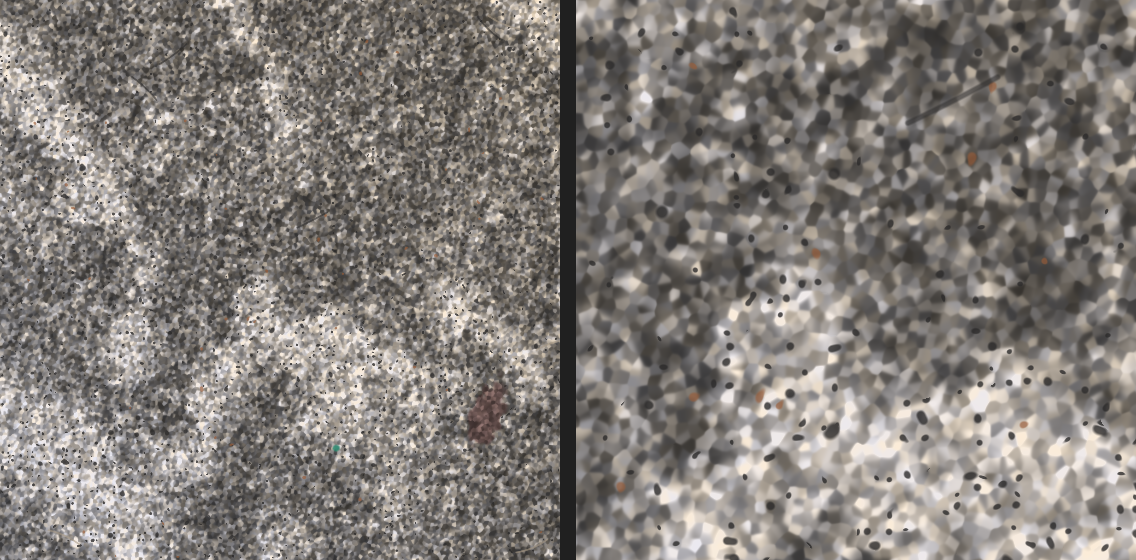
Left: the whole. Right: its middle third, enlarged.
This texture is drawn by a Shadertoy shader. Its source:

```glsl
// Weathered dark concrete: pale worn streaks and patches over a gritty ground,
// with pits, coloured flecks, thin fibres and one decayed leaf.
// Smoothed cellular noise makes both the grit and the mottling.

const float BASE_TONE = 0.40;       // brightness of the dark ground
const float WEAR_GAIN = 0.58;       // log brightness added by wear
const float FINE_FREQ = 175.0;      // grains across the canvas
const float MID_FREQ = 80.0;
const float FINE_CONTRAST = 1.05;
const float MID_CONTRAST = 0.55;
const float STREAK_WIDTH = 0.034;
const vec3 STONE_TINT = vec3(1.03, 0.99, 0.955);
const vec3 PIT_COLOR = vec3(0.17, 0.165, 0.165);
const vec3 LEAF_COLOR = vec3(0.37, 0.275, 0.265);
const vec3 RUST_COLOR = vec3(0.60, 0.36, 0.22);
const vec3 TEAL_COLOR = vec3(0.12, 0.52, 0.42);
const vec3 FIBRE_COLOR = vec3(0.66, 0.60, 0.52);
const vec2 LEAF_CENTER = vec2(0.867, 0.26);

// Worn streaks: start point, end point
const vec4 STREAKS[11] = vec4[11](
    vec4(0.00, 0.95, 0.05, 0.83), vec4(0.05, 0.83, 0.16, 0.70),
    vec4(0.16, 0.70, 0.245, 0.54), vec4(0.245, 0.54, 0.23, 0.34),
    vec4(0.40, 1.00, 0.51, 0.76), vec4(0.46, 0.53, 0.45, 0.41),
    vec4(0.14, 0.04, 0.33, 0.18), vec4(0.33, 0.18, 0.46, 0.41),
    vec4(0.46, 0.41, 0.60, 0.40), vec4(0.60, 0.40, 0.80, 0.30),
    vec4(0.82, 0.46, 0.95, 0.33));

// Worn patches: center, radius
const vec3 PATCHES[12] = vec3[12](
    vec3(0.98, 0.98, 0.07), vec3(0.14, 0.63, 0.06), vec3(0.00, 0.64, 0.05),
    vec3(0.60, 0.25, 0.08), vec3(0.69, 0.12, 0.09), vec3(0.25, 0.04, 0.11),
    vec3(0.12, 0.15, 0.09), vec3(0.02, 0.22, 0.08), vec3(0.50, 0.03, 0.06),
    vec3(0.88, 0.82, 0.05), vec3(0.55, 0.38, 0.06), vec3(0.02, 0.85, 0.05));

vec3 hash3(vec2 p) {
    vec3 q = fract(p.xyx * vec3(0.1031, 0.1030, 0.0973));
    q += dot(q, q.yxz + 33.33);
    return fract((q.xxy + q.yzz) * q.zyx);
}

// Smoothed cellular noise: x is brightness, y is an independent hue value
vec2 grain(vec2 p, float freq) {
    p *= freq;
    vec2 cell = floor(p), sum = vec2(0.0);
    float total = 0.0;
    for (int j = -1; j <= 1; j++)
    for (int i = -1; i <= 1; i++) {
        vec2 id = cell + vec2(i, j);
        vec3 h = hash3(id + freq * 3.7);
        vec2 d = id + h.xy - p;
        float w = exp(-6.0 * dot(d, d));
        sum += w * vec2(h.z, fract(h.z * 17.0 + h.x));
        total += w;
    }
    return sum / total;
}

float segmentDistance(vec2 p, vec2 a, vec2 b) {
    vec2 ab = b - a;
    return length(p - a - ab * clamp(dot(p - a, ab) / dot(ab, ab), 0.0, 1.0));
}

// Union of soft streaks and patches
float wornArea(vec2 p) {
    float bare = 1.0;
    for (int i = 0; i < 11; i++) {
        float d = segmentDistance(p, STREAKS[i].xy, STREAKS[i].zw) / STREAK_WIDTH;
        bare *= 1.0 - 0.85 * exp(-d * d);
    }
    for (int i = 0; i < 12; i++) {
        float d = length(p - PATCHES[i].xy) / PATCHES[i].z;
        bare *= 1.0 - 0.75 * exp(-d * d);
    }
    return 1.0 - bare;
}

// One soft dot in a share of the cells
float dots(vec2 p, float freq, float share, float size) {
    vec2 cell = floor(p * freq);
    vec3 h = hash3(cell + freq * 5.3);
    float d = length(p * freq - cell - 0.3 - 0.4 * h.xy);
    float radius = size * (0.5 + 0.5 * h.y);
    return step(h.z, share) * (1.0 - smoothstep(radius * 0.6, radius * 1.2, d));
}

void mainImage(out vec4 fragColor, in vec2 fragCoord) {
    vec2 uv = fragCoord / iResolution.y;
    vec2 slanted = mat2(1.0, 0.15, -0.22, 0.92) * uv;
    vec2 fine = grain(slanted, FINE_FREQ);
    vec2 mid = grain(slanted, MID_FREQ);
    vec2 coarse = grain(uv, 18.0);
    vec2 broad = grain(uv, 7.0);

    // Wear with ragged, speckled edges
    vec2 warp = 0.035 * (coarse - 0.5) + 0.03 * (broad - 0.5) + 0.02 * (mid - 0.5);
    float mottle = 0.45 * broad.x + 0.3 * coarse.x + 0.25 * grain(uv, 42.0).x - 0.5;
    float side = 0.13 * (1.0 - smoothstep(0.1, 0.45, uv.x)) * (1.0 - smoothstep(0.6, 0.95, uv.y));
    float wear = 0.75 * wornArea(uv + warp) + 0.9 * mottle + side + 0.25 * (mid.x - 0.5);
    wear = smoothstep(0.1, 1.0, wear + 0.25);

    // Gritty stone, smoother where it is worn
    float grit = FINE_CONTRAST * (fine.x - 0.5) + MID_CONTRAST * (mid.x - 0.5);
    float tone = BASE_TONE * exp(WEAR_GAIN * wear + grit * (1.0 - 0.35 * wear));
    float warmth = 0.14 * (fine.y - 0.5) + 0.05 * (uv.x + uv.y - 1.0);
    vec3 color = min(tone, 0.93) * (STONE_TINT + warmth * vec3(0.5, 0.1, -0.7));

    // Pits and coloured flecks
    vec2 rough = uv + 0.006 * (mid - 0.5);
    float pits = max(dots(rough, 95.0, 0.08 + 0.2 * wear, 0.28), dots(rough, 38.0, 0.05 + 0.08 * wear, 0.20));
    color = mix(color, PIT_COLOR, 0.8 * pits);
    color = mix(color, RUST_COLOR, 0.65 * dots(rough, 71.0, 0.007, 0.26));
    float teal = 1.0 - smoothstep(0.004, 0.009, length(rough - vec2(0.60, 0.20)));
    color = mix(color, TEAL_COLOR, 0.8 * teal);

    // Curved fibres, alternately pale and dark
    for (int i = 0; i < 8; i++) {
        vec3 h = hash3(vec2(float(i) * 7.0 + 3.0, 41.0));
        float angle = 6.283 * h.z;
        vec2 q = mat2(cos(angle), sin(angle), -sin(angle), cos(angle)) * (uv - h.xy);
        q.y += 9.0 * (h.x - 0.5) * q.x * q.x;
        float fibre = 1.0 - smoothstep(0.0007, 0.0024, segmentDistance(q, vec2(-0.03, 0.0), vec2(0.03, 0.0)));
        color = mix(color, i % 2 == 0 ? FIBRE_COLOR : PIT_COLOR, 0.55 * fibre);
    }

    // Decayed leaf
    vec2 leaf = mat2(0.94, 0.34, -0.34, 0.94) * (uv - LEAF_CENTER);
    float leafShape = length(leaf / vec2(0.028, 0.068)) + 0.7 * (coarse.x - 0.5) + 0.5 * (mid.x - 0.5);
    vec3 leafColor = LEAF_COLOR * exp(0.6 * grit);
    color = mix(color, leafColor, 0.8 * (1.0 - smoothstep(0.8, 1.1, leafShape)));

    fragColor = vec4(color, 1.0);
}
```
